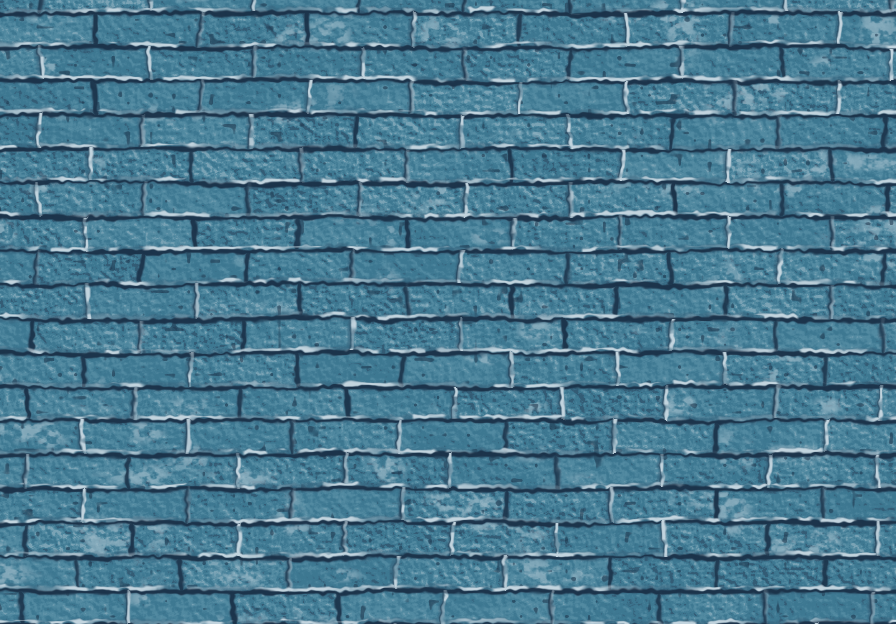
Write a Shadertoy shader that draws this texture.

```glsl
const vec3 SHADOW = vec3(0.10, 0.19, 0.28);
const vec3 SHADE  = vec3(0.20, 0.36, 0.46);
const vec3 BASE   = vec3(0.24, 0.47, 0.57);
const vec3 LIGHT  = vec3(0.32, 0.54, 0.63);
const vec3 PALE   = vec3(0.48, 0.64, 0.71);
const vec3 CHALK  = vec3(0.76, 0.83, 0.87);

const float ROWS = 18.36;         // courses over the canvas height
const float BRICK_LENGTH = 3.13;  // in course heights

float hash(vec2 p) {
    vec3 q = fract(vec3(p.xyx) * 0.1031);
    q += dot(q, q.yzx + 33.33);
    return fract((q.x + q.y) * q.z);
}

float noise(vec2 p) {
    vec2 i = floor(p), f = fract(p);
    f = f * f * (3.0 - 2.0 * f);
    return mix(mix(hash(i), hash(i + vec2(1, 0)), f.x),
               mix(hash(i + vec2(0, 1)), hash(i + vec2(1, 1)), f.x), f.y);
}

float fbm(vec2 p) {
    float sum = 0.0, weight = 0.55;
    for (int i = 0; i < 3; i++) {
        sum += weight * noise(p);
        p = p * 2.03 + 17.3;
        weight *= 0.5;
    }
    return sum;
}

// Soft stripe around zero
float band(float d, float halfWidth, float blur) {
    return 1.0 - smoothstep(halfWidth - blur, halfWidth + blur, abs(d));
}

// Running bond, drifting slightly sideways from course to course
float courseShift(float row) {
    return 0.2 + 0.5 * mod(row, 2.0) + 0.011 * row + 0.05 * (hash(vec2(row, 91.0)) - 0.5);
}

// Signed distance to the nearest upright joint; joint is its id
float uprightJoint(vec2 w, float row, out vec2 joint) {
    float x = w.x / BRICK_LENGTH - courseShift(row);
    joint = vec2(round(x), row);
    float jitter = 0.04 * (hash(joint + 40.0) - 0.5);
    float tilt = 0.16 * (hash(joint + 70.0) - 0.5) * (w.y - row - 0.5);
    return (x - joint.x - jitter) * BRICK_LENGTH + tilt;
}

// Side-lit grain of the paint
float relief(vec2 w) {
    vec2 p = w * vec2(6.5, 7.5);
    return fbm(p) - fbm(p + vec2(0.35, 0.5));
}

vec3 paintRamp(float tone) {
    vec3 col = mix(BASE, LIGHT, smoothstep(-0.12, 0.16, tone));
    col = mix(col, PALE, smoothstep(0.16, 0.42, tone));
    return mix(col, SHADE, smoothstep(0.17, 0.38, -tone));
}

void mainImage(out vec4 fragColor, in vec2 fragCoord) {
    vec2 wall = fragCoord / iResolution.y * ROWS;
    float blur = 0.02 + 0.5 * ROWS / iResolution.y;

    // Uneven joints: slow waviness plus crumbly edges
    vec2 wavy = vec2(noise(wall * 0.7 + 5.0), noise(wall * 0.7 + 31.0)) - 0.5;
    vec2 crumbs = vec2(noise(wall * 6.0 + 11.0), noise(wall * 6.0 + 57.0)) - 0.5;
    vec2 w = wall + 0.12 * wavy + 0.09 * crumbs;

    float row = floor(w.y);
    float bed = w.y - round(w.y);
    vec2 joint;
    float upright = uprightJoint(w, row, joint);
    vec2 brick = joint - vec2(step(upright, 0.0), 0.0);

    // Painted faces, each with its own tone and roughness
    float rough = mix(0.6, 1.4, hash(brick + 13.0));
    float tone = relief(wall) * rough + 0.14 * (hash(brick + 23.0) - 0.5);
    tone += 0.2 * (noise(wall * vec2(0.8, 1.5) + 3.0) - 0.5);
    vec3 col = paintRamp(tone);

    // Scuffed pale patches and small pits
    float scuff = smoothstep(0.66, 0.9, noise(wall * vec2(0.7, 1.4) + 80.0));
    scuff *= smoothstep(0.4, 0.65, fbm(wall * vec2(4.0, 5.0)));
    col = mix(col, mix(PALE, CHALK, 0.4), 0.75 * scuff);
    float pit = smoothstep(0.86, 0.95, noise(wall * 4.5 + 120.0));
    col = mix(col, SHADOW, 0.55 * pit);

    // Dark gaps of varying depth
    float depth = noise(wall * vec2(0.9, 2.0) + 140.0);
    float side = hash(joint + 160.0);
    float bedGap = band(bed + 0.035, mix(0.03, 0.085, depth), blur);
    float uprightGap = band(upright, mix(0.07, 0.02, side), blur) * mix(1.0, 0.45, side);
    col = mix(col, SHADE, 0.45 * max(band(bed, 0.13, 0.05), band(upright, 0.1, 0.04)));
    col = mix(col, SHADOW, 0.95 * max(bedGap, uprightGap));

    // Broken chalky highlights along the lit edges
    float flake = smoothstep(0.28, 0.6, noise(wall * vec2(3.0, 5.0) + 200.0));
    float run = smoothstep(0.25, 0.6, noise(wall * vec2(0.8, 1.3) + 230.0));
    float bedEdge = band(bed - 0.06, 0.05, blur) * flake * mix(0.25, 1.0, run);
    float uprightEdge = band(upright - 0.06, 0.05, blur) * smoothstep(0.2, 0.75, side);
    uprightEdge *= mix(0.4, 1.0, flake);
    col = mix(col, CHALK, max(bedEdge, uprightEdge));

    fragColor = vec4(col, 1.0);
}
```
